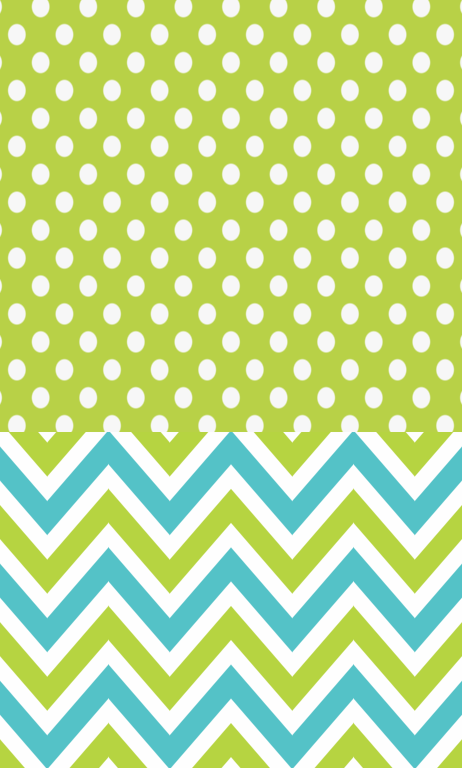
Write a Shadertoy shader that draws this pattern.

```glsl
// Two stacked fabrics: staggered white polka dots on lime above,
// teal and lime chevrons on white below. Dots are ellipses on a brick
// lattice; chevrons are stripes shifted by a triangle wave.

const vec3 LIME = vec3(0.72, 0.82, 0.28);
const vec3 BRIGHT_LIME = vec3(0.715, 0.83, 0.255);
const vec3 TEAL = vec3(0.33, 0.76, 0.78);
const vec3 DOT_WHITE = vec3(0.97);
const vec3 PAPER_WHITE = vec3(0.995);

// x is in canvas widths from the centre, y in canvas heights from the top
const float SEAM = 0.5625;
const vec2 DOT_PITCH = vec2(0.103, 0.03637);
const vec2 DOT_RADIUS = vec2(0.0191, 0.0138);
const float FIRST_DOT_ROW = 0.0087;
const float ZIG_PERIOD = 0.2652;
const float ZIG_HEIGHT = 0.0921;
const float BAND_PITCH = 0.07624;
const float BAND_WIDTH = 0.0443;
const float FIRST_BAND = 0.5603;

// 1 inside a shape (negative distance), 0 outside
float coverage(float dist, float soft) {
    return 1.0 - smoothstep(-soft, soft, dist);
}

// 0 at whole numbers, 1 halfway between them
float triangleWave(float t) {
    return 2.0 * abs(fract(t + 0.5) - 0.5);
}

// Every other row of dots is shifted by half a column
vec3 polkaDots(vec2 p, vec2 pitch, vec2 radius, float soft) {
    float row = floor((p.y - FIRST_DOT_ROW) / pitch.y + 0.5);
    float column = p.x / pitch.x + 0.5 * mod(row, 2.0);
    vec2 offset = vec2((fract(column + 0.5) - 0.5) * pitch.x,
                       p.y - FIRST_DOT_ROW - row * pitch.y);
    float dist = (length(offset / radius) - 1.0) * radius.y;
    return mix(LIME, DOT_WHITE, coverage(dist, soft));
}

// Even bands are teal, odd bands are lime
vec3 chevrons(vec2 p, float pitch, float width, float soft) {
    float y = p.y - ZIG_HEIGHT * triangleWave(p.x / ZIG_PERIOD);
    float band = (y - FIRST_BAND - 0.5 * width) / pitch;
    float nearest = floor(band + 0.5);
    float dist = abs(band - nearest) * pitch - 0.5 * width;
    vec3 bandColor = mix(TEAL, BRIGHT_LIME, mod(nearest, 2.0));
    return mix(PAPER_WHITE, bandColor, coverage(dist, soft));
}

void mainImage(out vec4 fragColor, in vec2 fragCoord) {
    vec2 uv = fragCoord / iResolution.xy;
    vec2 p = vec2(uv.x - 0.5, 1.0 - uv.y);
    float soft = max(0.0015, 0.75 / iResolution.y);

    vec3 dots = polkaDots(p, DOT_PITCH, DOT_RADIUS, soft);
    vec3 zigzag = chevrons(p, BAND_PITCH, BAND_WIDTH, soft);
    float upper = coverage(p.y - SEAM, 0.5 * soft);
    fragColor = vec4(mix(zigzag, dots, upper), 1.0);
}
```
